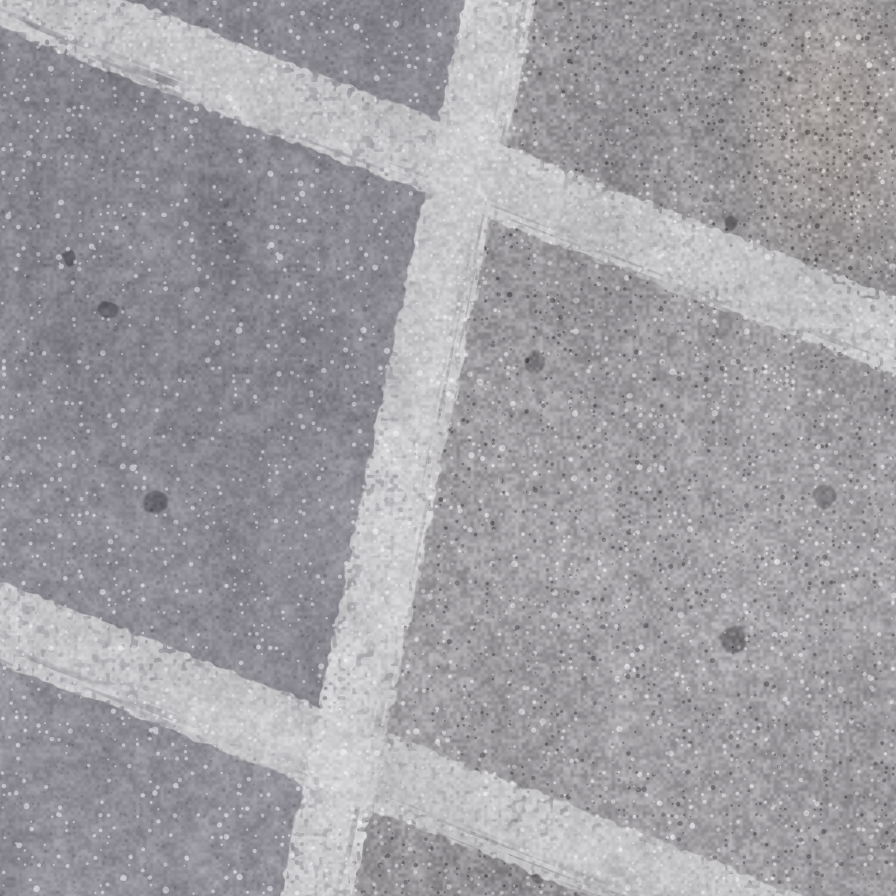
A Shadertoy shader for this texture:

```glsl
// Speckled grey concrete crossed by three worn bands of pale paint.

float hash(vec2 p) {
    vec3 q = fract(vec3(p.xyx) * 0.1031);
    q += dot(q, q.yzx + 33.33);
    return fract((q.x + q.y) * q.z);
}

float noise(vec2 p) {
    vec2 cell = floor(p), f = fract(p);
    f = f * f * (3.0 - 2.0 * f);
    return mix(mix(hash(cell), hash(cell + vec2(1, 0)), f.x),
               mix(hash(cell + vec2(0, 1)), hash(cell + 1.0), f.x), f.y);
}

float fbm(vec2 p) {
    float sum = 0.0, gain = 0.5;
    for (int i = 0; i < 4; i++) {
        sum += gain * noise(p);
        p = mat2(1.6, 1.2, -1.2, 1.6) * p + 7.3;
        gain *= 0.5;
    }
    return sum / 0.9375;
}

// Round flecks, at most one per grid cell
float specks(vec2 p, float cells, float density, float seed) {
    vec2 q = p * cells, id = floor(q) + seed;
    vec2 centre = 0.3 + 0.4 * vec2(hash(id + 17.0), hash(id + 51.0));
    float radius = 0.12 + 0.2 * hash(id + 83.0);
    float soft = max(0.04, 0.7 * cells / iResolution.y);
    float disc = 1.0 - smoothstep(radius - soft, radius + soft, length(fract(q) - centre));
    return disc * step(1.0 - density, hash(id));
}

// Soft elliptical patch, 1 at its centre
float patchAt(vec2 p, vec2 centre, vec2 size) {
    vec2 d = (p - centre) / size;
    return exp(-dot(d, d));
}

// Band coordinates: x runs along, y across (positive right or below)
vec2 bandFrame(vec2 p, vec2 origin, vec2 direction) {
    vec2 dir = normalize(direction);
    return vec2(dot(p - origin, dir), dot(p - origin, vec2(dir.y, -dir.x)));
}

// Paint cover with ragged rims, brush streaks and chips
float paintCover(vec2 p, vec2 band, float halfWidth, float wear) {
    float edge = abs(band.y) - halfWidth + 0.006 * (noise(p * 120.0) - 0.5);
    float soft = max(0.0015, 0.8 / iResolution.y);
    float cover = 1.0 - smoothstep(-soft, soft, edge);
    float side = band.y / halfWidth;
    float streak = smoothstep(0.5, 0.75, noise(band * vec2(14, 300)))
                 * smoothstep(0.4, 0.65, side)
                 * smoothstep(0.3, 0.6, noise(band * vec2(7, 3) + 4.0));
    float rim = smoothstep(0.45, 1.0, abs(side));
    float worn = smoothstep(0.4, 0.7, fbm(p * 11.0 + 3.0));
    float chips = smoothstep(0.62, 0.82, noise(p * 190.0))
                * min(1.0, 0.15 + 0.45 * rim + 0.4 * worn + wear);
    return cover * (1.0 - 0.75 * max(streak * 0.7, chips));
}

void mainImage(out vec4 fragColor, in vec2 fragCoord) {
    vec2 p = fragCoord / iResolution.y;
    vec2 upright = bandFrame(p, vec2(0.3535, 0.0), vec2(0.2045, 1.0));
    vec2 upper = bandFrame(p, vec2(0.0, 1.0124), vec2(1.0, -0.389));
    vec2 lower = bandFrame(p, vec2(0.0, 0.306), vec2(1.0, -0.394));
    float right = smoothstep(-0.02, 0.02, upright.y);
    float below = smoothstep(-0.02, 0.02, lower.y);
    float above = smoothstep(0.02, -0.02, upper.y) * 0.0 + 1.0 - smoothstep(-0.02, 0.02, upper.y);
    float stain = patchAt(p, vec2(0.93, 0.86), vec2(0.09, 0.14));

    // Concrete slabs with broad stains
    float shade = mix(0.54, 0.605, right);
    shade += mix(0.025, -0.02, right) * below + mix(0.02, -0.02, right) * above;
    shade += 0.035 * right * patchAt(p, vec2(0.78, 0.36), vec2(0.28, 0.24));
    shade -= 0.035 * right * patchAt(p, vec2(0.57, 0.68), vec2(0.12, 0.1));
    shade -= 0.05 * patchAt(p, vec2(0.26, 0.74), vec2(0.03, 0.12));
    shade += 0.07 * (fbm(p * vec2(9, 5)) - 0.5) + 0.05 * (noise(p * vec2(26, 5)) - 0.5);
    vec3 concrete = shade + mix(vec3(-0.004, -0.009, 0.02), vec3(0.004, -0.004, 0.009), right);
    concrete += stain * vec3(0.06, 0.045, 0.025);

    // Fine grit, coarse spots and pale flecks
    float grit = noise(p * 260.0) - 0.5;
    float clumps = fbm(p * 75.0) - 0.5;
    concrete += grit * mix(0.09, 0.15, right) + clumps * 0.13;
    float pits = max(specks(p, 150.0, 0.12 + 0.3 * stain, 5.0), specks(p + 0.37, 105.0, 0.05, 29.0));
    concrete -= pits * mix(0.06, 0.17, right);
    float flecks = max(specks(p, 128.0, 0.15, 61.0), specks(p + 0.21, 85.0, 0.05, 97.0));
    concrete += flecks * mix(0.2, 0.16, right);
    vec2 wobble = 0.006 * vec2(noise(p * 90.0), noise(p * 90.0 + 40.0));
    concrete -= 0.16 * specks(p + wobble, 19.0, 0.04, 13.0);

    // Slanted bands first, the upright one over them
    vec3 paint = vec3(0.785, 0.785, 0.795) + 0.1 * (fbm(p * 16.0 + 9.0) - 0.5);
    paint += grit * 0.09 + clumps * 0.08 + 0.07 * flecks;
    float endWear = smoothstep(0.8, 1.0, p.x);
    float slanted = max(paintCover(p, upper, 0.041, 0.5 * endWear),
                        paintCover(p, lower, 0.043, 0.0));
    vec3 color = mix(concrete, paint - 0.005 + 0.02 * stain, slanted * 0.96);
    float standing = paintCover(p, upright, 0.04, 0.05);
    float crossing = patchAt(p, vec2(0.385, 0.14), vec2(0.08, 0.15));
    color = mix(color, paint + 0.01 + 0.025 * crossing, standing * 0.97);

    fragColor = vec4(clamp(color, 0.0, 1.0), 1.0);
}
```
